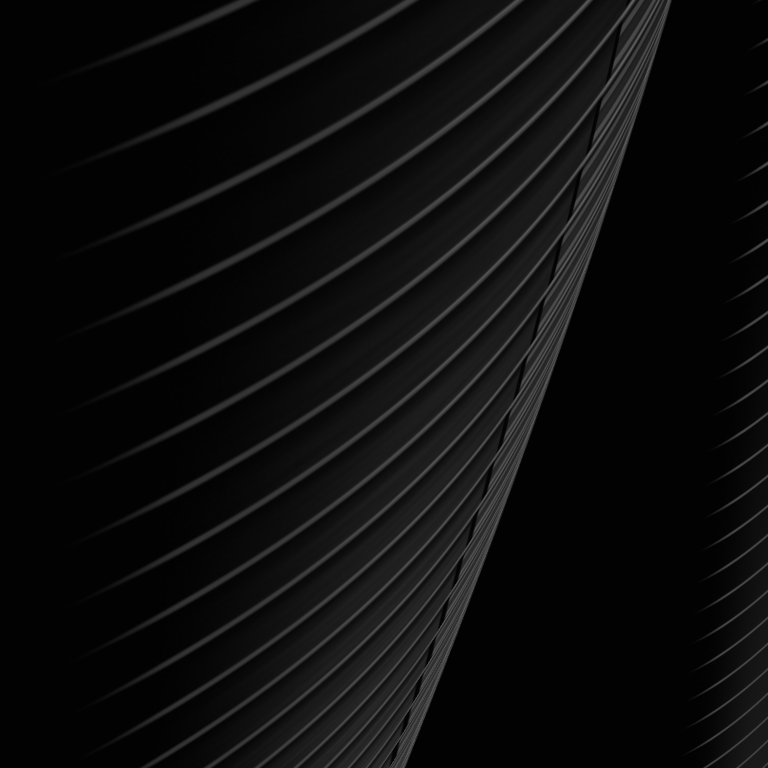
Write a WebGL 1 fragment shader that draws this background.

```glsl
precision highp float;

uniform vec2 u_resolution;

const float RIB_HALF_WIDTH = 0.058;
const float RIB_SOFTNESS = 0.024;
const float NIGHT = 0.008;

float hash(vec2 cell) {
  return fract(sin(dot(cell, vec2(127.1, 311.7))) * 43758.5);
}

vec2 gradientAt(vec2 cell) {
  float angle = 6.2832 * hash(cell);
  return vec2(cos(angle), sin(angle));
}

float gradientNoise(vec2 p) {
  vec2 i = floor(p);
  vec2 f = fract(p);
  vec2 w = f * f * f * (f * (f * 6.0 - 15.0) + 10.0);
  vec2 e = vec2(1.0, 0.0);
  float low = mix(dot(gradientAt(i), f), dot(gradientAt(i + e.xy), f - e.xy), w.x);
  float high = mix(dot(gradientAt(i + e.yx), f - e.yx), dot(gradientAt(i + e.xx), f - e.xx), w.x);
  return mix(low, high, w.y);
}

// Smooth coverage of a band, dimmed when it is thinner than the blur
float band(float dist, float halfWidth, float blur) {
  float cover = 1.0 - smoothstep(halfWidth - blur, halfWidth + blur, abs(dist));
  return cover * min(1.0, 2.0 * halfWidth / blur);
}

// Signed distance in phase to the nearest rib
float ribOffset(float phase) {
  return fract(phase + 0.5) - 0.5;
}

// Rib count at a height, with spacing that shrinks downward
float ribPhase(float height, float reach, float rate) {
  return -log(max(1.0 - height / reach, 0.01)) / rate;
}

// Horizontal position of the curved tower's right outline
float outline(float y) {
  return 0.875 - 0.3477 * y + 0.052 * y * (1.0 - y);
}

float mainTower(vec2 p, float pixel) {
  float inset = outline(p.y) - p.x;
  float d = max(inset, 0.0002);

  // Ribs wrap around the surface and turn tangent to the outline
  float height = p.y - 1.263 * sqrt(d) + 0.307 * d + 0.2655;
  float phase = ribPhase(height, 1.823, 0.061);
  float slope = 0.6315 / sqrt(d) - 0.307;
  float blur = pixel * length(vec2(slope, 1.0 + 0.34 * slope)) / (0.061 * (1.823 - height));
  float offset = ribOffset(phase);
  float f = fract(phase);

  // Light grows from the dark left side to the outline
  float left = 0.02 + 0.065 * p.y;
  float across = clamp((p.x - left) / (outline(p.y) - left), 0.0, 1.0);
  float seamDist = d - (0.0573 - 0.037 * p.y) + 0.004 * (f - 0.5);
  float strip = 1.0 - smoothstep(-pixel, pixel, seamDist);

  // Panels, shaded below each rib
  float brushed = gradientNoise(vec2(phase * 7.0, d * 9.0));
  float panel = 0.125 * smoothstep(0.22, 0.95, across) * mix(0.6, 1.2, p.y);
  panel *= mix(0.35, 1.0, smoothstep(0.05, 0.5, f)) * (1.0 + 0.25 * brushed);
  panel += strip * (0.035 + 0.16 * band(ribOffset(phase * 2.0 + 0.5), 0.16, blur * 2.0));

  // Soft ribs that taper into the dark, with a fine highlight on the upper rim
  float taper = smoothstep(0.0, 0.34, across);
  float ribLight = 0.175 * taper + 0.14 * across * across + 0.05 * strip;
  float halfWidth = RIB_HALF_WIDTH * mix(0.3, 1.0, taper) * mix(0.82, 1.1, p.y);
  float rib = band(offset, halfWidth, blur + RIB_SOFTNESS);
  float tone = mix(panel, ribLight, rib);
  float rim = band(offset + 0.5 * halfWidth, 0.018, blur);
  tone += 0.09 * rim * smoothstep(0.4, 0.95, across);

  // Dashed seam and the bright outer outline
  float dash = band(seamDist, 0.0021, pixel) * smoothstep(0.06, 0.11, abs(offset));
  tone *= 1.0 - 0.95 * dash;
  tone += 0.1 * band(inset - 0.003, 0.002, 0.0015);
  return tone * smoothstep(-pixel, pixel, inset);
}

float sideTower(vec2 p, float pixel) {
  float inset = p.x - (0.978 - 0.095 * p.y);
  float e = max(inset, 0.0);
  float height = p.y + 0.5 * e + 2.5 * e * e;
  float phase = ribPhase(height, 2.27, 0.027) - 0.1;
  float blur = pixel * 1.3 / (0.027 * (2.27 - height));
  float light = smoothstep(-0.004, 0.045, inset);
  float panel = 0.095 * smoothstep(0.015, 0.105, e) * p.y;
  float rib = band(ribOffset(phase), 0.045 * mix(0.4, 1.0, light), blur);
  return mix(panel, 0.27 * light, rib);
}

void main() {
  vec2 uv = gl_FragCoord.xy / u_resolution;
  vec2 p = vec2(uv.x, 1.0 - uv.y);
  float pixel = 0.9 / min(u_resolution.x, u_resolution.y);

  float tone = NIGHT + mainTower(p, pixel) + sideTower(p, pixel);
  tone += 0.004 * gradientNoise(p * 180.0);
  gl_FragColor = vec4(vec3(clamp(tone, 0.0, 1.0)), 1.0);
}
```
